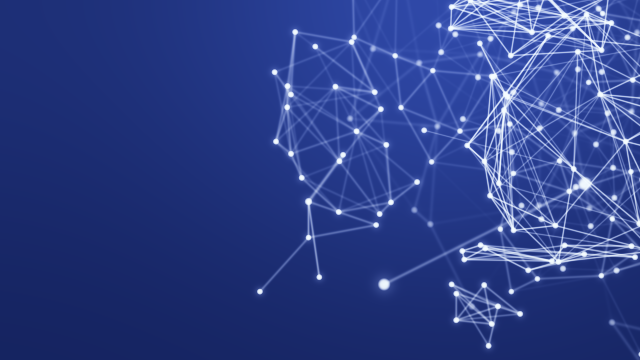
A WebGL 2 fragment shader for this background:

```glsl
#version 300 es
precision highp float;
// Glowing network of dots and lines gathering on the right of a deep blue field.

#define MAX_HUBS 30
#define BEAD_RADIUS 0.0082
#define GLOW_CENTER vec2(1.27, 1.02)
#define GLOW_FALLOFF 1.9
#define DEEP_BLUE vec3(0.082, 0.138, 0.375)
#define BRIGHT_BLUE vec3(0.185, 0.285, 0.66)
#define LINE_TINT vec3(0.53, 0.64, 1.0)
#define CORE_WHITE vec3(0.96, 0.99, 1.0)

uniform vec2 u_resolution;
out vec4 outColor;

vec2 hash2(vec2 p) {
    vec2 q = vec2(dot(p, vec2(127.1, 311.7)), dot(p, vec2(269.5, 183.3)));
    return fract(sin(q) * 43758.5);
}

// Soft line of the given half width, never thinner than a pixel
float softLine(vec2 p, vec2 a, vec2 b, float width) {
    vec2 ab = b - a;
    float t = clamp(dot(p - a, ab) / dot(ab, ab), 0.0, 1.0);
    float d = length(p - a - ab * t) / max(width, 0.65 / u_resolution.y);
    return exp(-d * d);
}

// Solid core with a faint halo
float softDot(vec2 p, vec2 center, float radius) {
    float d = length(p - center) / radius;
    return 3.0 * (1.0 - smoothstep(0.4, 1.2, d)) + 0.3 * exp(-0.35 * d * d);
}

// Left limit of the network, bending right towards the floor
float leftLimit(float y) {
    return 0.66 + 0.6 * (1.0 - y) * (1.0 - y);
}

// Jittered grid of nodes joined to their neighbours.
// stroke = line width and gain, bead = dot radius and gain
float web(vec2 p, float size, float angle, float shift, vec2 stroke, vec2 bead) {
    mat2 turn = mat2(cos(angle), sin(angle), -sin(angle), cos(angle));
    vec2 home = floor(turn * p / size);
    vec3 node[9];
    for (int i = 0; i < 9; i++) {
        vec2 cell = home + vec2(i % 3 - 1, i / 3 - 1);
        vec2 at = (cell + 0.13 + 0.74 * hash2(cell + angle * 10.0)) * size * turn;
        float keep = mix(0.3, 0.95, smoothstep(0.1, 0.32, at.y));
        float inside = step(leftLimit(at.y) + shift, at.x);
        node[i] = vec3(at, inside * step(hash2(cell + 37.0).x, keep));
    }
    float light = 0.0;
    for (int i = 0; i < 9; i++) {
        light += node[i].z * bead.y * softDot(p, node[i].xy, bead.x);
        for (int j = i + 1; j < 9; j++) {
            if (abs(i % 3 - j % 3) > 1 || j / 3 - i / 3 > 1) continue;
            float span = distance(node[i].xy, node[j].xy) / size;
            float gain = node[i].z * node[j].z * (1.0 - smoothstep(0.9, 1.75, span));
            light += gain * stroke.y * softLine(p, node[i].xy, node[j].xy, stroke.x);
        }
    }
    return light;
}

// Oval spiral of hubs with long random links; link = reach and chance
float cluster(vec2 p, vec2 center, vec2 radii, float lean, int count, vec2 link, vec2 stroke) {
    vec2 q = p - center;
    vec2 bounds = 1.25 * (radii + vec2(abs(lean) * radii.y, 0.0)) + 0.04;
    if (any(greaterThan(abs(q), bounds))) return 0.0;
    vec2 hub[MAX_HUBS];
    for (int i = 0; i < count; i++) {
        float k = float(i);
        float a = k * 2.39996 + 0.4;
        vec2 spot = pow((k + 0.5) / float(count), 0.42) * vec2(cos(a), sin(a));
        hub[i] = radii * (spot + 0.4 * (hash2(vec2(k, 5.0)) - 0.5));
        hub[i].x += lean * hub[i].y;
    }
    float light = 0.0;
    for (int i = 0; i < count; i++) {
        light += softDot(q, hub[i], BEAD_RADIUS);
        for (int j = i + 1; j < count; j++) {
            float span = distance(hub[i], hub[j]) / link.x;
            if (span > 1.0 || hash2(vec2(i, j)).y > link.y) continue;
            float gain = stroke.y * (1.0 - 0.7 * smoothstep(0.4, 1.0, span));
            light += gain * softLine(q, hub[i], hub[j], stroke.x);
        }
    }
    return light;
}

// Large lamps on a long link, and loose strands at the lower left
float accents(vec2 p) {
    vec2 lamp = vec2(1.625, 0.49), lowLamp = vec2(1.067, 0.21);
    vec2 joint = vec2(0.857, 0.44), elbow = vec2(0.857, 0.34);
    vec2 tail = vec2(0.722, 0.19), drop = vec2(0.887, 0.23);
    vec2 knee = vec2(0.953, 0.57), heel = vec2(1.045, 0.375);
    float light = softDot(p, lamp, 0.018) + softDot(p, lowLamp, 0.016);
    light += 0.55 * softLine(p, lamp, lowLamp, 0.0045);
    light += 0.5 * (softLine(p, tail, elbow, 0.0035) + softLine(p, elbow, heel, 0.0035));
    light += 0.9 * (softLine(p, joint, drop, 0.003) + softLine(p, joint, elbow, 0.003));
    light += 0.8 * softLine(p, joint, knee, 0.0045) + 0.5 * softLine(p, joint, heel, 0.0035);
    light += softDot(p, tail, 0.008) + softDot(p, drop, 0.008) + softDot(p, knee, 0.008);
    return light + softDot(p, joint, 0.01) + softDot(p, elbow, 0.008) + softDot(p, heel, 0.008);
}

void main() {
    vec2 p = gl_FragCoord.xy / u_resolution.y;

    // Blue backdrop lit from the top
    float glow = exp(-GLOW_FALLOFF * dot(p - GLOW_CENTER, p - GLOW_CENTER));
    float wash = 0.28 * smoothstep(-0.1, 1.0, p.y) * (1.0 - 0.3 * p.x);
    vec3 color = mix(DEEP_BLUE, BRIGHT_BLUE, glow + wash * (1.0 - glow));

    // Blurred layers behind
    float light = web(p, 0.21, 0.9, 0.1, vec2(0.005, 0.2), vec2(0.010, 0.2));
    light += web(p, 0.105, 0.35, 0.54, vec2(0.003, 0.2), vec2(0.009, 0.6));
    light += web(p, 0.165, 0.2, 0.3, vec2(0.0036, 0.42), vec2(0.008, 0.8));

    // Left drift, main globe, upper crowd, lower rim and foot
    light += cluster(p, vec2(0.92, 0.65), vec2(0.2, 0.3), -0.2, 20, vec2(0.28, 0.55), vec2(0.0036, 0.5));
    light += cluster(p, vec2(1.6, 0.63), vec2(0.45, 0.37), 0.0, 30, vec2(0.46, 0.4), vec2(0.0021, 1.6));
    light += cluster(p, vec2(1.46, 0.96), vec2(0.28, 0.12), 0.0, 12, vec2(0.5, 0.7), vec2(0.0021, 1.5));
    light += cluster(p, vec2(1.51, 0.295), vec2(0.28, 0.045), 0.0, 10, vec2(0.4, 0.6), vec2(0.0023, 1.4));
    light += cluster(p, vec2(1.34, 0.15), vec2(0.1, 0.1), -0.3, 8, vec2(0.25, 0.6), vec2(0.003, 0.7));
    light += accents(p);

    float ink = 1.0 - exp(-light);
    color = mix(color, mix(LINE_TINT, CORE_WHITE, ink), ink);
    outColor = vec4(color, 1.0);
}
```
